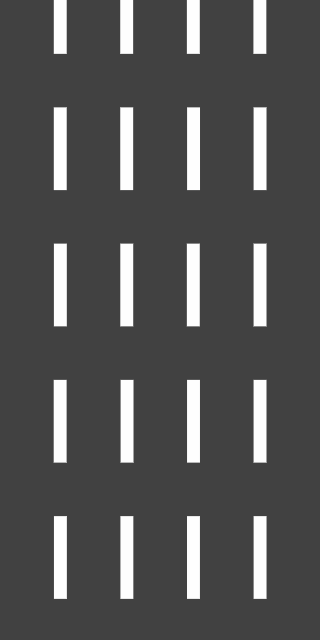
A WebGL 2 fragment shader for this pattern:

```glsl
#version 300 es
precision highp float;
// Four columns of white lane dashes on dark asphalt, the top row cut by the edge.

uniform vec2 u_resolution;
out vec4 fragColor;

// Lengths are in canvas widths.
const vec2 GRID_COUNT = vec2(4.0, 5.0);
const vec2 FIRST_CENTER = vec2(0.1885, 0.2578);
const vec2 SPACING = vec2(0.2080, 0.4258);
const vec2 DASH_HALF_SIZE = vec2(0.0202, 0.1293);
const float PLACEMENT_JITTER = 0.0006;

const vec3 ASPHALT = vec3(0.254);
const vec3 PAINT = vec3(0.996);

// Sine-free hash, 0 to 1
float hash(vec2 p) {
    vec3 q = fract(vec3(p.xyx) * 0.1031);
    q += dot(q, q.yzx + 33.33);
    return fract((q.x + q.y) * q.z);
}

// Signed distance to a box centred on the origin
float boxDistance(vec2 p, vec2 halfSize) {
    vec2 d = abs(p) - halfSize;
    return length(max(d, 0.0)) + min(max(d.x, d.y), 0.0);
}

// Index of the nearest dash, kept inside the grid
vec2 nearestCell(vec2 p, vec2 first, vec2 spacing, vec2 count) {
    return clamp(floor((p - first) / spacing + 0.5), vec2(0.0), count - 1.0);
}

// Distance to a dash with a barely uneven sideways placement
float dashDistance(vec2 p, vec2 cell, vec2 halfSize, float jitter) {
    vec2 center = FIRST_CENTER + cell * SPACING;
    center.x += (hash(cell + 7.0) - 0.5) * 2.0 * jitter;
    return boxDistance(p - center, halfSize);
}

// Antialiased coverage from a signed distance
float coverage(float dist, float pixel) {
    return clamp(0.5 - dist / pixel, 0.0, 1.0);
}

void main() {
    vec2 p = gl_FragCoord.xy / u_resolution.x;
    float pixel = 1.0 / u_resolution.x;

    vec2 cell = nearestCell(p, FIRST_CENTER, SPACING, GRID_COUNT);
    float dash = dashDistance(p, cell, DASH_HALF_SIZE, PLACEMENT_JITTER);

    fragColor = vec4(mix(ASPHALT, PAINT, coverage(dash, pixel)), 1.0);
}
```
